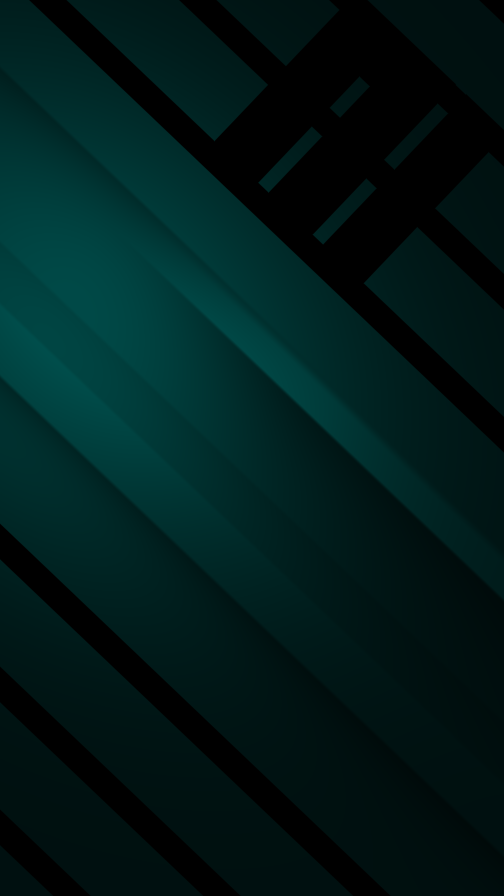
Give the GLSL for this background, as a WebGL 2 fragment shader.

```glsl
#version 300 es
precision highp float;
// Teal diagonal glow with soft streaks, black stripes and a dark slotted slab.
uniform vec2 u_resolution;
out vec4 fragColor;

// Signed distance to an axis-aligned box.
float box(vec2 p, vec2 center, vec2 halfSize) {
    vec2 d = abs(p - center) - halfSize;
    return length(max(d, 0.0)) + min(max(d.x, d.y), 0.0);
}

// Shadow that starts sharply below an edge and fades away from it.
float shadow(float across, float edge, float reach) {
    float below = edge - across;
    return smoothstep(-0.002, 0.003, below) * exp(-max(below, 0.0) / reach);
}

// Stripes repeat outward on both sides of an open central field.
float stripes(float across) {
    float spacing = 0.1155;
    float outward = across > -0.2 ? across - 0.0368 : -0.4375 - across;
    float index = max(round(outward / spacing), 0.0);
    return abs(outward - index * spacing) - 0.0144;
}

// Solid slab crossed by two columns of plain slots.
float slab(vec2 q) {
    float d = box(q, vec2(0.397, 0.164), vec2(0.115, 0.119));
    for (int i = 0; i < 2; i++) {
        float column = float(i);
        float x = 0.3574 + 0.084 * column;
        float top = mix(0.215, 0.3, column);
        float lower = box(q, vec2(x, 0.0948), vec2(0.008, 0.0447));
        float upper = box(q, vec2(x, 0.5 * (0.158 + top)), vec2(0.008, 0.5 * (top - 0.158)));
        d = max(d, -min(lower, upper));
    }
    return d;
}

void main() {
    // Height units from the top left, turned to run along the stripes.
    vec2 p = gl_FragCoord.xy / u_resolution.y;
    p.y = 1.0 - p.y;
    vec2 q = vec2(dot(p, vec2(0.724, 0.690)), dot(p, vec2(0.690, -0.724)));
    float pixel = 1.0 / u_resolution.y;

    // Broad glow, stretched along the diagonal.
    vec2 offset = (q - vec2(0.318, -0.191)) / vec2(0.339, 0.247);
    float light = 0.062 + 0.23 * exp(-dot(offset, offset));

    // Streaks grow or fade along their length.
    float farther = smoothstep(0.25, 0.6, q.x);
    float ray = smoothstep(-0.099, -0.095, q.y) * (1.0 - smoothstep(-0.068, -0.056, q.y));
    light *= 1.0 + 0.4 * farther * ray;
    light *= 1.0 - 0.48 * farther * shadow(q.y, -0.097, 0.09);
    light *= 1.0 - 0.28 * (1.0 - farther) * shadow(q.y, -0.054, 0.03);
    light *= 1.0 - 0.12 * shadow(q.y, -0.195, 0.04);
    light *= 1.0 + 0.14 * shadow(q.y, -0.245, 0.05);
    light *= 1.0 - 0.45 * shadow(q.y, -0.3036, 0.035);

    // Black shapes cover the glow.
    float shape = min(stripes(q.y), slab(q));
    light *= smoothstep(-0.7 * pixel, 0.7 * pixel, shape);
    fragColor = vec4(light * vec3(0.0, 1.0, 0.97), 1.0);
}
```
